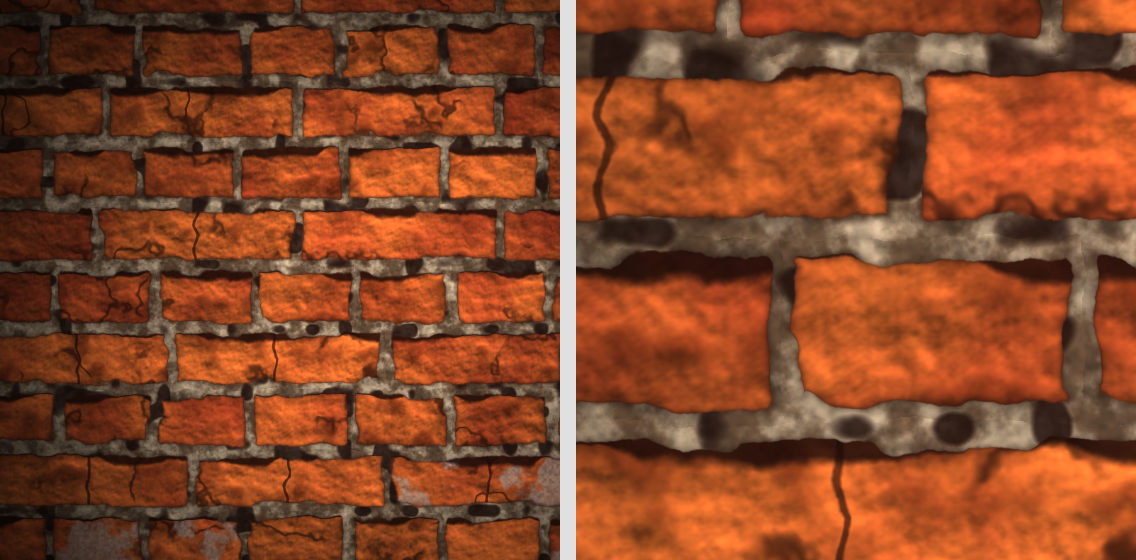
Left: the whole. Right: its middle third, enlarged.
This texture is drawn by a WebGL 1 fragment shader. Its source:

```glsl
precision highp float;
// Weathered orange brick wall in alternating header and stretcher courses, lit by a soft spot.

uniform vec2 u_resolution;

#define COURSES 9.1
#define HEADERS 5.62
#define JOINT vec2(0.016, 0.022)
#define EDGE_WEAR 0.008
#define CRACK_WIDTH 0.035
#define SHADOW_DEPTH 0.017
#define RELIEF 2.2
#define LIGHT_CENTER vec2(0.66, 0.48)
#define LIGHT_MIN 0.16
#define LIGHT_MAX 1.06

const vec3 ORANGE = vec3(0.86, 0.41, 0.17);
const vec3 RED = vec3(0.63, 0.23, 0.12);
const vec3 BURNT = vec3(0.36, 0.13, 0.06);
const vec3 MORTAR_DARK = vec3(0.40, 0.30, 0.22);
const vec3 MORTAR_LIGHT = vec3(0.76, 0.66, 0.54);
const vec3 LIME = vec3(0.77, 0.66, 0.60);
const vec3 CREVICE = vec3(0.10, 0.04, 0.03);

float hash(vec2 p) {
  return fract(sin(dot(p, vec2(127.1, 311.7))) * 43758.5);
}

float noise(vec2 p) {
  vec2 i = floor(p), f = fract(p);
  f = f * f * (3.0 - 2.0 * f);
  return mix(mix(hash(i), hash(i + vec2(1.0, 0.0)), f.x),
             mix(hash(i + vec2(0.0, 1.0)), hash(i + 1.0), f.x), f.y);
}

float fbm(vec2 p) {
  float sum = 0.0, amp = 0.5;
  for (int i = 0; i < 5; i++) {
    sum += amp * noise(p);
    p = mat2(1.6, 1.2, -1.2, 1.6) * p + 17.3;
    amp *= 0.5;
  }
  return sum;
}

float boxDistance(vec2 p, vec2 halfSize, float radius) {
  vec2 q = abs(p) - halfSize + radius;
  return length(max(q, 0.0)) + min(max(q.x, q.y), 0.0) - radius;
}

void main() {
  vec2 uv = gl_FragCoord.xy / u_resolution.y;
  float pixel = 1.0 / u_resolution.y;

  // Rough outlines: fine ragged wear plus slow sagging of the courses
  vec2 wear = vec2(fbm(uv * 38.0), fbm(uv * 38.0 + 71.0)) - 0.48;
  vec2 p = uv + wear * EDGE_WEAR * 1.6;
  p.y += (noise(uv * vec2(5.0, 9.0)) - 0.5) * 0.006;

  // Courses: even rows hold headers, odd rows hold stretchers
  float v = p.y * COURSES + 0.22;
  float row = floor(v);
  float stretcher = mod(row, 2.0);
  float span = 1.0 + stretcher;
  float shift = mix(0.47, row < 4.0 ? 1.8 : 0.97, stretcher);
  shift += (hash(vec2(row, 4.0)) - 0.5) * 0.18;
  float u = (p.x * HEADERS - shift) / span;
  u += (noise(vec2(u * 1.7, row * 7.0)) - 0.5) * 0.12;
  vec2 id = vec2(floor(u), row);
  vec2 size = vec2(span / HEADERS, 1.0 / COURSES);
  vec2 local = (fract(vec2(u, v)) - 0.5) * size;
  vec2 halfSize = (size - JOINT) * 0.5;
  float tone = hash(id + 3.7);

  // Brick distance, with larger chips broken from some edges
  float chips = smoothstep(0.62, 0.85, noise(uv * 17.0 + id * 3.1));
  float dist = boxDistance(local, halfSize, 0.005) + chips * 0.007;
  float brick = 1.0 - smoothstep(-pixel, pixel * 1.5, dist);

  // Surface relief, lit from above
  vec2 grain = uv * vec2(24.0, 30.0) + id * 5.3;
  float rough = fbm(grain);
  float slope = rough - fbm(grain + vec2(0.07, 0.16));
  float blotch = fbm(uv * 11.0 + id * 9.1);
  float grit = noise(uv * 230.0);

  // Fired clay
  vec3 clay = mix(RED, ORANGE, smoothstep(0.2, 0.75, blotch * 0.75 + tone * 0.35));
  clay = mix(clay, BURNT, smoothstep(0.52, 0.78, rough) * 0.65);
  clay *= 0.86 + 0.22 * hash(id + 8.2) + slope * RELIEF + (grit - 0.5) * 0.12;

  // Wandering cracks, and a split across some stretchers
  float vein = abs(fbm(uv * 9.0 + id * 2.7) - 0.48);
  float crack = 1.0 - smoothstep(0.0, CRACK_WIDTH, vein);
  crack *= smoothstep(0.48, 0.68, noise(uv * 15.0 + id * 6.0));
  float splitX = abs(local.x + (noise(vec2(uv.y * 45.0, row)) - 0.5) * 0.012);
  float split = (1.0 - smoothstep(0.001, 0.004, splitX)) * stretcher * step(0.45, tone);
  clay = mix(clay, CREVICE, max(crack * 0.6, split * 0.65));

  // Pale lime stains on a few bricks
  float stained = step(0.84, hash(id + 21.0));
  float stain = smoothstep(0.50, 0.62, fbm(uv * 21.0 + 40.0)) * stained;
  clay = mix(clay, LIME * (0.8 + grit * 0.3), stain * 0.75);

  // Shadow below the upper joint and dark edges
  float overhang = SHADOW_DEPTH * smoothstep(0.38, 0.8, noise(uv * vec2(13.0, 7.0) + id));
  float shadow = 1.0 - smoothstep(overhang * 0.6, overhang + 0.003, halfSize.y - local.y);
  float rim = exp(-abs(dist) / 0.0028);
  clay = mix(clay, CREVICE, max(shadow * 0.85, rim * 0.55));

  // Sandy mortar with pits
  vec3 mortar = mix(MORTAR_DARK, MORTAR_LIGHT, smoothstep(0.3, 0.7, fbm(uv * 55.0)));
  mortar *= 0.82 + slope * 1.2 + grit * 0.2;
  float pits = smoothstep(0.64, 0.8, noise(uv * 34.0 + 12.0));
  mortar = mix(mortar, CREVICE, max(pits * 0.8, rim * 0.45));

  // Warm spot fading into dark corners
  float falloff = smoothstep(0.1, 0.95, length(uv - LIGHT_CENTER));
  float light = mix(LIGHT_MAX, LIGHT_MIN, falloff);
  gl_FragColor = vec4(mix(mortar, clay, brick) * light, 1.0);
}
```
